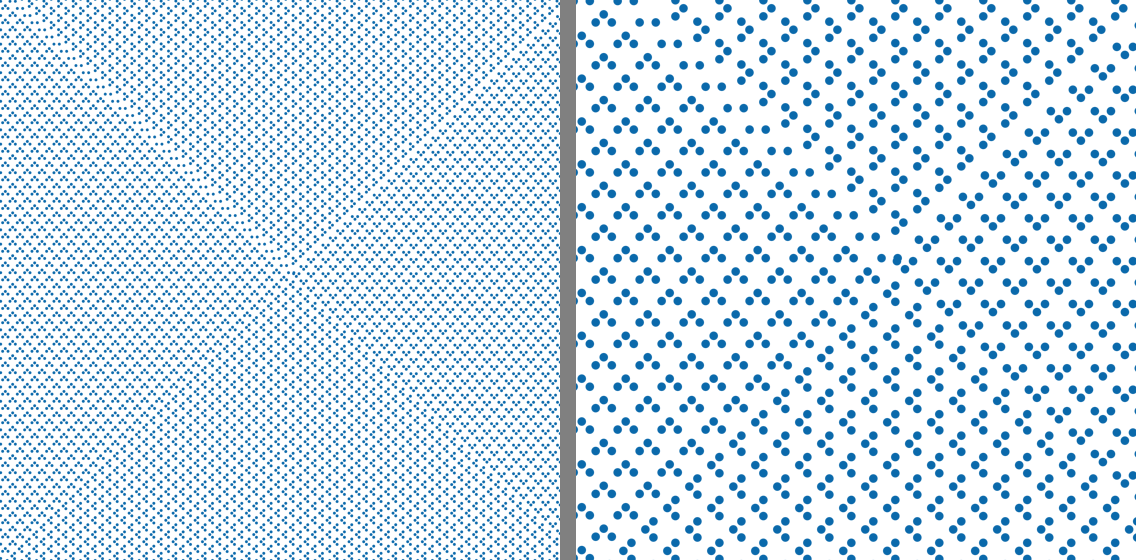
Left, the full canvas; right, a detail of the centre.
This pattern is drawn by a Shadertoy shader. Its source:

```glsl
// Staggered trios of blue dots whose direction turns through four diagonal sectors.

const float QUARTER_TURN = 1.57079633;
const vec2 REPEATS = vec2(38.2, 39.2);      // cells across and down
const vec2 ORIGIN = vec2(0.520, 0.513);     // anchor of the lattice
const vec2 HUB = vec2(0.1, -0.1);           // meeting point of sectors, in cells
const float DOT_RADIUS = 0.00253;
const float DOT_REACH = 0.0048;             // dot centre to trio centre
const vec3 PAPER = vec3(1.0);
const vec3 INK = vec3(0.04, 0.41, 0.67);

// Clockwise sector index: 0 left, 1 top, 2 right, 3 bottom.
int sectorOf(vec2 cell) {
    vec2 q = cell - HUB;
    bool upperRight = q.x + q.y > 0.01;
    bool upperLeft = q.y - q.x > 0.0;
    if (upperLeft) return upperRight ? 1 : 0;
    return upperRight ? 2 : 3;
}

// Offset of each sector's lattice, in cells.
vec2 sectorShift(int sector) {
    if (sector == 0) return vec2(0.0);
    if (sector == 2) return vec2(0.35, -0.07);
    return vec2(0.13, sector == 1 ? -0.17 : 0.17);
}

// Distance to a ring of four dots with one left out; a seam cell keeps only two.
float trioDistance(vec2 p, int sector, bool seam) {
    float d = 1.0;
    for (int i = 1; i < 4; i++) {
        if (seam && i == 2) continue;
        float angle = -QUARTER_TURN * float(sector + 1 + i);
        vec2 dotCentre = DOT_REACH * vec2(cos(angle), sin(angle));
        d = min(d, length(p - dotCentre) - DOT_RADIUS);
    }
    return d;
}

// Nearest dot over every sector and both staggered sublattices.
float patternDistance(vec2 uv) {
    vec2 p = (uv - ORIGIN) * REPEATS;
    float d = 1.0;
    for (int sector = 0; sector < 4; sector++) {
        for (int k = 0; k < 2; k++) {
            vec2 offset = sectorShift(sector) + 0.5 * float(k);
            vec2 cell = floor(p - offset + 0.5) + offset;
            if (sectorOf(cell) != sector) continue;
            bool seam = sector == 0 && abs(cell.x + cell.y) < 0.1;
            d = min(d, trioDistance((p - cell) / REPEATS, sector, seam));
        }
    }
    return d;
}

void mainImage(out vec4 fragColor, in vec2 fragCoord) {
    vec2 uv = fragCoord / iResolution.xy;
    float edge = 0.75 / iResolution.y;
    float ink = 1.0 - smoothstep(-edge, edge, patternDistance(uv));
    fragColor = vec4(mix(PAPER, INK, ink), 1.0);
}
```
